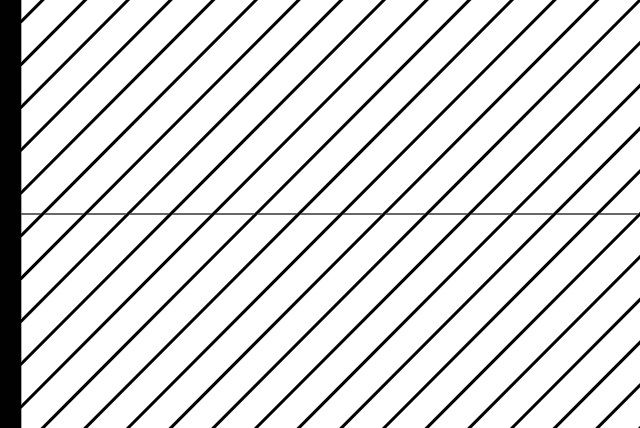
Give the GLSL for this pattern, as a WebGL 2 fragment shader.

```glsl
#version 300 es
precision highp float;
// Black 45 degree stripes on white, with a solid left bar and a thin middle rule.

uniform vec2 u_resolution;
out vec4 outColor;

const vec2 REPEATS = vec2(15.0, 10.0);   // stripe repeats across and down
const float STRIPE_WIDTH = 0.072;        // all widths are in repeat cells
const float RULE_WIDTH = 0.028;
const float BAR_WIDTH = 0.5;
const vec3 PAPER = vec3(1.0);
const vec3 INK = vec3(0.005);

// Antialiased coverage of a band, given the distance from its centre line.
float band(float dist, float width, float pixel) {
    return clamp((0.5 * width - abs(dist)) / pixel + 0.5, 0.0, 1.0);
}

// Signed perpendicular distance to the nearest rising diagonal.
float diagonalDistance(vec2 cell) {
    return (fract(cell.x - cell.y + 0.5) - 0.5) * inversesqrt(2.0);
}

void main() {
    vec2 cell = gl_FragCoord.xy / u_resolution * REPEATS;
    vec2 pixel = REPEATS / u_resolution;

    // Repeating stripes
    float stripes = band(diagonalDistance(cell), STRIPE_WIDTH, pixel.x);

    // Horizontal rule and left bar
    float rule = band(cell.y - 0.5 * REPEATS.y, RULE_WIDTH, pixel.y);
    float bar = band(cell.x, 2.0 * BAR_WIDTH, pixel.x);

    float ink = max(max(stripes, rule), bar);
    outColor = vec4(mix(PAPER, INK, ink), 1.0);
}
```
